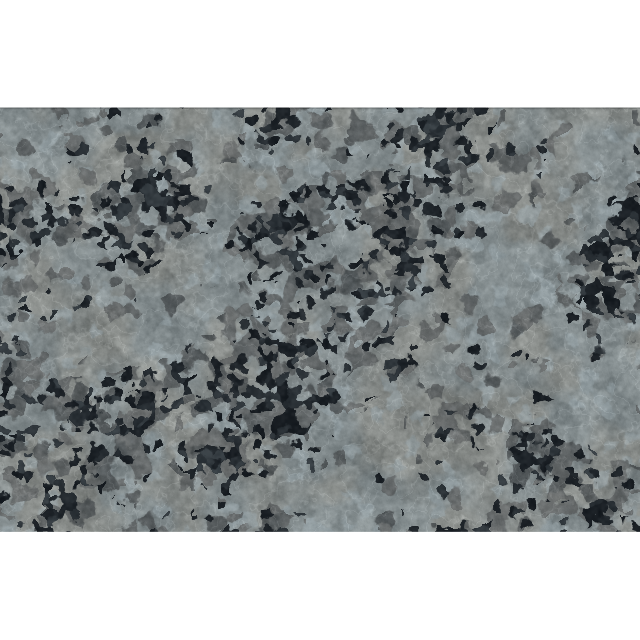
Write a three.js fragment shader that draws this texture.

```glsl
// Speckled grey granite slab as a wide band on a white ground.
varying vec2 vUv;

float hash(vec2 p) {
  return fract(sin(dot(p, vec2(127.1, 311.7))) * 43758.5453);
}

float noise(vec2 p) {
  vec2 i = floor(p), f = fract(p);
  f = f * f * (3.0 - 2.0 * f);
  return mix(mix(hash(i), hash(i + vec2(1.0, 0.0)), f.x),
             mix(hash(i + vec2(0.0, 1.0)), hash(i + vec2(1.0, 1.0)), f.x), f.y);
}

float fbm(vec2 p) {
  float sum = 0.0, amp = 0.53;
  for (int i = 0; i < 4; i++) {
    sum += amp * noise(p);
    p = mat2(1.6, 1.2, -1.2, 1.6) * p + 7.3;
    amp *= 0.5;
  }
  return sum;
}

// Soft-edged Voronoi grains: x = random tone, y = coverage at the given density
vec2 grains(vec2 p, float density) {
  vec2 cell = floor(p), sum = vec2(0.0);
  float total = 0.0;
  for (int y = -1; y <= 1; y++) {
    for (int x = -1; x <= 1; x++) {
      vec2 id = cell + vec2(float(x), float(y));
      vec2 center = id + vec2(hash(id + 3.7), hash(id + 19.1));
      float weight = exp(-14.0 * length(p - center));
      sum += weight * vec2(hash(id + 41.3), step(hash(id + 67.9), density));
      total += weight;
    }
  }
  return sum / total;
}

vec3 granite(vec2 uv) {
  // Ragged grain outlines
  vec2 warp = vec2(fbm(uv * 60.0), fbm(uv * 60.0 + 31.0)) - 0.5;
  vec2 p = uv + warp * 0.022;

  // Mineral clusters, stretched along a rising diagonal
  vec2 q = mat2(0.87, -0.5, 0.5, 0.87) * uv;
  float cluster = fbm(q * vec2(9.0, 14.0) + 4.0);

  // Pale feldspar, from cool to faintly warm
  float large = grains(p * 24.0, 0.0).x;
  vec2 small = grains(p * 52.0 + 11.0, 0.16);
  float tone = 0.42 * large + 0.28 * small.x + 0.3 * fbm(uv * 30.0 + 9.0);
  vec3 color = mix(vec3(0.41, 0.445, 0.455), vec3(0.61, 0.645, 0.65), tone);
  float warmth = smoothstep(0.4, 0.8, noise(p * 17.0 + 50.0));
  color += vec3(0.018, -0.002, -0.02) * warmth;
  color = mix(color, vec3(0.6, 0.65, 0.67), 0.55 * small.y);

  // Smoky quartz
  float smokyDensity = 0.62 * smoothstep(0.25, 0.8, cluster);
  vec2 smoky = grains(p * 46.0 + 23.0, smokyDensity);
  vec3 smokyColor = mix(vec3(0.27, 0.29, 0.30), vec3(0.42, 0.43, 0.43), smoky.x);
  color = mix(color, smokyColor, 0.85 * smoothstep(0.1, 0.9, smoky.y));

  // Fine mottling and thin pale fractures
  color += 0.16 * (fbm(uv * 130.0) - 0.5);
  float ridge = 1.0 - abs(2.0 * fbm(uv * 38.0 + 70.0) - 1.0);
  color += 0.05 * smoothstep(0.93, 1.0, ridge);

  // Black mica, gathered in clusters with a few loose flakes
  float micaDensity = 0.015 + 0.5 * smoothstep(0.4, 0.85, cluster);
  vec2 mica = grains(p * 78.0 + 37.0, micaDensity);
  vec3 micaColor = mix(vec3(0.09, 0.11, 0.13), vec3(0.23, 0.26, 0.28), mica.x * mica.x);
  micaColor += 0.05 * (noise(uv * 190.0) - 0.5);
  return mix(color, micaColor, smoothstep(0.15, 0.85, mica.y));
}

void main() {
  vec3 stone = granite(vUv);
  // Shaded rim along the upper cut
  stone *= 1.0 - 0.25 * smoothstep(0.828, 0.832, vUv.y);
  float slab = smoothstep(0.168, 0.170, vUv.y) * (1.0 - smoothstep(0.831, 0.833, vUv.y));
  gl_FragColor = vec4(mix(vec3(1.0), stone, slab), 1.0);
}
```
